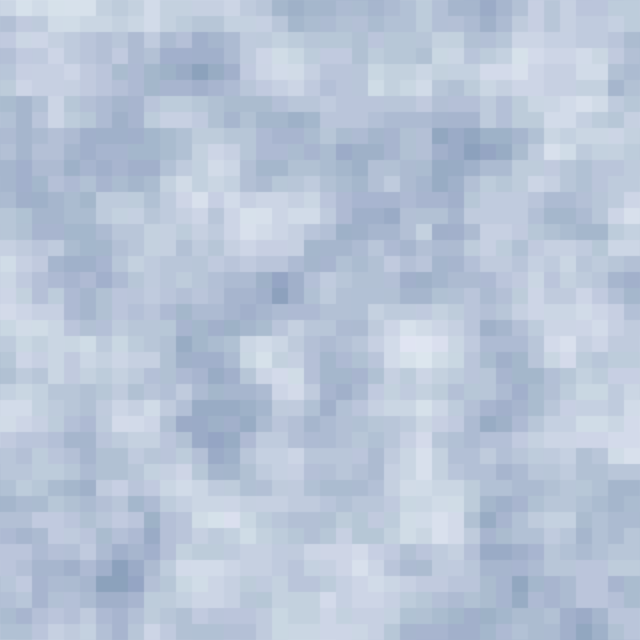
Reproduce this texture procedurally as a three.js fragment shader.

```glsl
// Mosaic of square cells in misty blues, clumped into soft cloudy patches.
varying vec2 vUv;

float hash(vec2 p) {
  return fract(sin(dot(p, vec2(127.1, 311.7))) * 43758.5453);
}

float valueNoise(vec2 p) {
  vec2 i = floor(p);
  vec2 f = fract(p);
  f = f * f * (3.0 - 2.0 * f);
  float bottom = mix(hash(i), hash(i + vec2(1.0, 0.0)), f.x);
  float top = mix(hash(i + vec2(0.0, 1.0)), hash(i + vec2(1.0, 1.0)), f.x);
  return mix(bottom, top, f.y);
}

vec3 cellColor(vec2 cell) {
  // Broad clouds, smaller clumps, then short flat and upright streaks
  float tone = 0.43 * valueNoise(cell / 4.6 + 7.3);
  tone += 0.32 * valueNoise(cell / 2.1 + 31.7);
  tone += 0.13 * hash(floor(cell / vec2(3.0, 1.0)) + 83.0);
  tone += 0.12 * hash(floor(cell / vec2(1.0, 2.0)) + 147.0);
  tone = clamp(0.55 + 1.35 * (tone - 0.5), 0.0, 1.0);

  // Stepped tones let close neighbours merge into larger blocks
  float level = floor(tone * 14.0 + 0.5);
  vec3 slateBlue = vec3(0.53, 0.61, 0.73);
  vec3 paleMist = vec3(0.87, 0.90, 0.94);
  vec3 color = mix(slateBlue, paleMist, level / 14.0);

  // Slight drift between teal and violet
  float drift = hash(vec2(level, 5.0) + floor(cell / 2.0)) - 0.5;
  return color + drift * vec3(0.018, -0.008, 0.018);
}

void main() {
  // Blend the four cells around the nearest corner for smooth edges
  vec2 grid = vUv * 40.0 + 0.5;
  vec2 corner = floor(grid);
  vec2 blend = smoothstep(0.44, 0.56, fract(grid));
  vec3 lower = mix(cellColor(corner - 1.0), cellColor(corner - vec2(0.0, 1.0)), blend.x);
  vec3 upper = mix(cellColor(corner - vec2(1.0, 0.0)), cellColor(corner), blend.x);
  gl_FragColor = vec4(mix(lower, upper, blend.y), 1.0);
}
```
